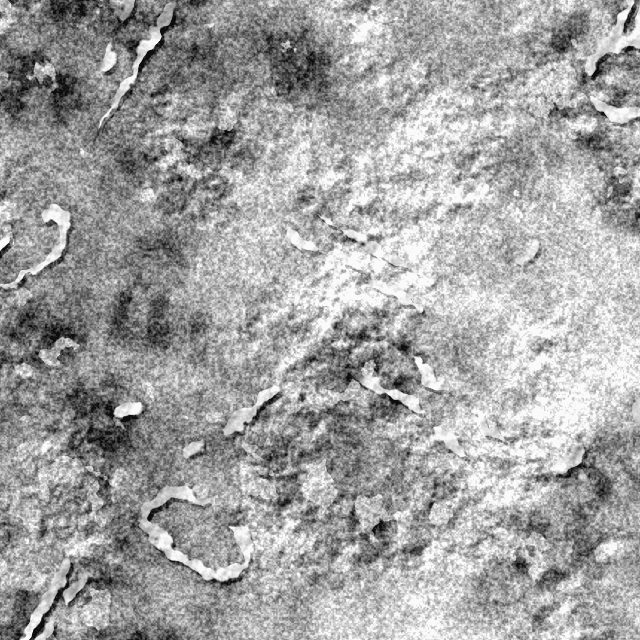
This texture is drawn by a WebGL 2 fragment shader. Its source:

```glsl
#version 300 es
precision highp float;
precision highp int;

uniform vec2 u_resolution;
out vec4 fragColor;

#define BASE_TONE 0.70
#define MOTTLE 0.52
#define ROUGHNESS 0.42
#define GRAIN 0.62
#define CELLS 4.2
#define DENSITY 0.80
#define STROKE 0.0085
#define WOBBLE 0.034
#define SHADOW_SHIFT vec2(-0.005, 0.007)
#define PIT_DEPTH 0.40

// Integer hash, four values in 0..1
vec4 hash4(vec2 cell) {
    uvec2 c = uvec2(ivec2(cell) + 4096);
    uvec4 v = uvec4(c.x, c.y, c.x ^ (c.y << 8), c.x + c.y * 31u);
    v = v * 1664525u + 1013904223u;
    v += v.yzxy * v.wxyz;
    v ^= v >> 16u;
    v += v.yzxy * v.wxyz;
    v ^= v >> 16u;
    return vec4(v & 65535u) / 65535.0;
}

float noise(vec2 p) {
    vec2 i = floor(p), f = fract(p);
    f = f * f * (3.0 - 2.0 * f);
    float low = mix(hash4(i).x, hash4(i + vec2(1, 0)).x, f.x);
    float high = mix(hash4(i + vec2(0, 1)).x, hash4(i + vec2(1, 1)).x, f.x);
    return mix(low, high, f.y);
}

float fbm(vec2 p) {
    float sum = 0.0, amp = 0.53;
    for (int i = 0; i < 4; i++) {
        sum += amp * noise(p);
        p = mat2(1.6, 1.2, -1.2, 1.6) * p + 17.3;
        amp *= 0.5;
    }
    return sum;
}

mat2 rotation(float a) {
    float c = cos(a), s = sin(a);
    return mat2(c, s, -s, c);
}

// Distance to the nearest crust: paired bars, broken loops or shards
float crustDistance(vec2 p) {
    vec2 warp = vec2(fbm(p * 30.0), fbm(p * 30.0 + 51.0)) - 0.5;
    vec2 q = p + WOBBLE * warp;
    float beads = 0.35 + 1.15 * noise(p * 68.0);
    float gaps = smoothstep(0.22, 0.48, noise(p * 21.0 + 9.0));
    float width = STROKE * (beads * gaps - 0.35 * (1.0 - gaps));
    float nearest = 1.0;
    for (int j = -1; j <= 1; j++)
    for (int i = -1; i <= 1; i++) {
        vec2 cell = floor(p * CELLS) + vec2(i, j);
        vec4 rnd = hash4(cell), look = hash4(cell + 77.0);
        if (rnd.w > DENSITY) continue;
        vec2 center = (cell + 0.5 + 0.7 * (rnd.xy - 0.5)) / CELLS;
        float angle = (look.y < 0.5 ? 0.35 : -0.9) + 0.7 * (look.z - 0.5);
        vec2 local = rotation(angle) * (q - center);
        float size = mix(0.05, 0.13, rnd.z);
        float along = max(abs(local.x) - size, 0.0);
        float d;
        if (look.x < 0.42) {
            d = length(vec2(along, abs(local.y) - size * 0.22)) - width;
        } else if (look.x < 0.66) {
            float turn = max(abs(local.x) - size * 0.45, 0.0);
            d = abs(length(vec2(turn, local.y)) - size * 0.42) - width;
        } else {
            float lumps = noise(p * 34.0 + 5.0) - 0.42;
            d = length(local * vec2(0.65, 1.2)) - size * 0.24;
            d = max(d, -lumps * 0.045);
        }
        nearest = min(nearest, d);
    }
    return nearest;
}

float cover(float d) {
    return smoothstep(0.0022, -0.0022, d);
}

void main() {
    vec2 p = gl_FragCoord.xy / u_resolution.y;

    // Mottled stone with a raking light over its rough parts
    float rough = fbm(p * 7.0 + 31.0);
    float relief = fbm(p * 38.0) - fbm(p * 38.0 + vec2(-0.16, 0.22));
    float tone = BASE_TONE + MOTTLE * (fbm(p * 3.6 + 3.0) - 0.5);
    tone += ROUGHNESS * (fbm(p * 17.0 + 60.0) - 0.5);
    tone += relief * 1.6 * smoothstep(0.4, 0.75, rough);

    // Dark pits gather in a few patches
    float patches = smoothstep(0.54, 0.76, fbm(p * 4.5 + 88.0));
    float pits = smoothstep(0.42, 0.66, fbm(p * 32.0 + 12.0));
    tone -= PIT_DEPTH * patches * (0.3 + 0.7 * pits);

    // Small pale chips
    float chips = fbm(p * 26.0 + 140.0) + 0.25 * (rough - 0.5);
    tone = mix(tone, 0.92, 0.65 * smoothstep(0.69, 0.73, chips));

    // Crusts with cast shadow and stained surroundings
    float crust = crustDistance(p);
    float body = cover(crust);
    float shade = cover(crustDistance(p + SHADOW_SHIFT)) * (1.0 - body);
    float stain = exp(-max(crust, 0.0) / 0.014) * pits * (1.0 - body);
    tone -= 0.27 * shade + 0.20 * stain;
    float fade = 0.55 + 0.45 * smoothstep(0.3, 0.55, noise(p * 9.0 + 23.0));
    tone = mix(tone, 0.93 + 0.9 * relief, body * fade);

    // Fine grain, softer on the crusts
    float grain = 0.5 * (noise(p * 210.0) + noise(p * 430.0 + 7.0)) - 0.5;
    tone += GRAIN * grain * (1.0 - 0.7 * body);

    fragColor = vec4(vec3(clamp(tone, 0.05, 0.98)), 1.0);
}
```
